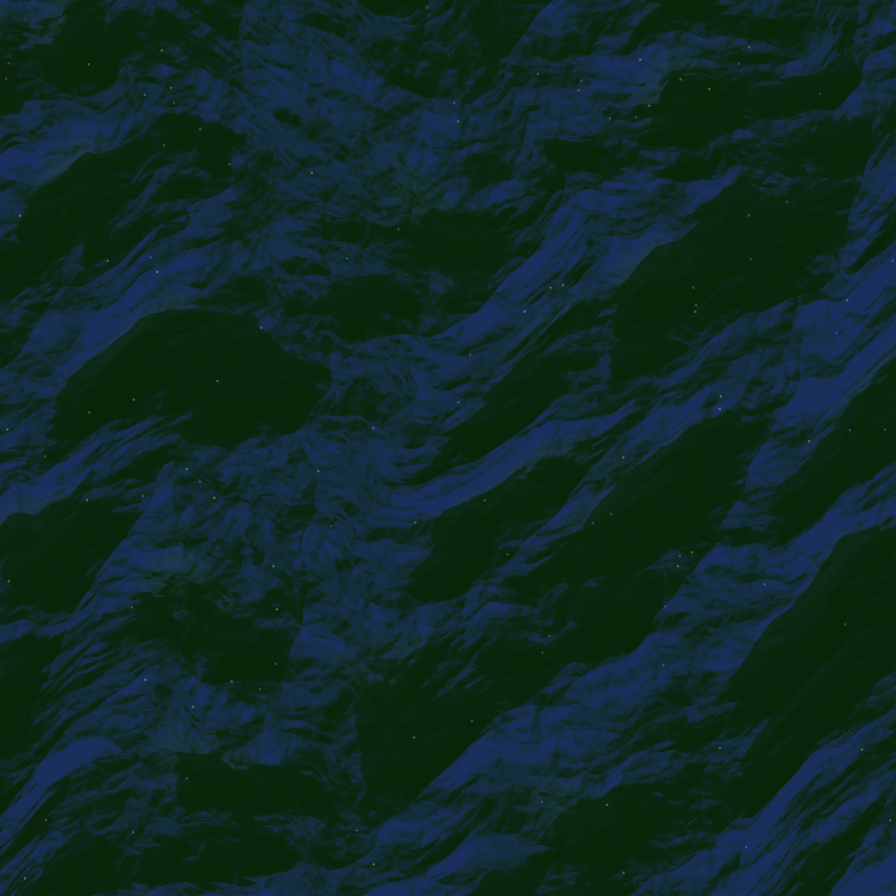
Write a WebGL 2 fragment shader that draws this texture.

```glsl
#version 300 es
precision highp float;
// Steep mountain country seen from above under a low sun at the lower right.
// Warped cellular distance gives crests, slope-aligned waves carve gullies,
// and a short march toward the sun adds cast shadows to the slope shading.

uniform vec2 u_resolution;
out vec4 fragColor;

const float TAU = 6.2831853;
const vec2 SUN_DIR = vec2(0.5, -0.866);
const float SUN_SLOPE = 0.74;

vec2 hash2(vec2 p) {
  vec3 q = fract(p.xyx * vec3(0.1031, 0.1030, 0.0973));
  q += dot(q, q.yzx + 33.33);
  return fract((q.xx + q.yz) * q.zy);
}

// Rounded distance to the nearest scattered point
float cellular(vec2 p) {
  vec2 cell = floor(p), f = p - cell;
  float nearest = 4.0;
  for (int y = -1; y <= 1; y++) {
    for (int x = -1; x <= 1; x++) {
      vec2 o = vec2(x, y);
      vec2 d = o + hash2(cell + o) - f;
      nearest = min(nearest, dot(d, d));
    }
  }
  return sqrt(nearest + 0.008);
}

// Layered sines that bend straight crests
vec2 warp(vec2 p) {
  float freq = 5.0, amp = 0.058;
  for (int i = 0; i < 5; i++) {
    p += amp * sin(p.yx * vec2(1.0, 1.27) * freq + vec2(1.3, 4.1) * float(i + 1));
    freq *= 2.2;
    amp *= 0.43;
  }
  return p;
}

// Relief from broad ridges to small spurs, stretched along the rising diagonal
float relief(vec2 p) {
  vec2 w = warp(p);
  vec2 q = vec2(dot(w, vec2(0.8, 0.6)), dot(w, vec2(-0.6, 0.8))) * vec2(3.4, 4.9);
  float h = 0.0, amp = 1.0;
  for (int i = 0; i < 4; i++) {
    h += amp * cellular(q + 11.0 + 26.0 * float(i));
    q = q * 2.2 + 0.3 * q.yx;
    amp *= i == 0 ? 0.27 : 0.36;
  }
  return h / 5.0;
}

vec2 reliefSlope(vec2 p, float e) {
  vec2 s = vec2(e, 0.0);
  return vec2(relief(p + s) - relief(p - s),
              relief(p + s.yx) - relief(p - s.yx)) / (2.0 * e);
}

// Slope of blended cellular waves running across direction dir
vec2 gullySlope(vec2 p, vec2 dir) {
  vec2 cell = floor(p), f = p - cell;
  float sum = 0.0, total = 0.0;
  for (int y = -1; y <= 1; y++) {
    for (int x = -1; x <= 1; x++) {
      vec2 o = vec2(x, y);
      vec2 d = f - o - hash2(cell + o);
      float weight = exp(-3.5 * dot(d, d));
      sum += weight * sin(dot(d, dir) * TAU);
      total += weight;
    }
  }
  return -dir * sum / total;
}

// Adds ever finer gullies, each following the slope so far
vec2 erode(vec2 p, vec2 slope) {
  float freq = 13.0, amp = 0.85;
  for (int i = 0; i < 4; i++) {
    vec2 across = vec2(-slope.y, slope.x) / (length(slope) + 0.05);
    slope += amp * gullySlope(p * freq + 5.0 * float(i), across);
    freq *= 1.9;
    amp *= 0.88;
  }
  return slope;
}

// Steps widen with distance so that small spurs also cast shadows
float castShadow(vec2 p, float height) {
  float cover = 0.0;
  for (int i = 1; i <= 9; i++) {
    float d = 0.0015 * float(i * i);
    cover = max(cover, relief(p + SUN_DIR * d) - height - d * SUN_SLOPE);
  }
  return smoothstep(0.0, 0.005, cover);
}

// Shadow green through teal to sunlit blue
vec3 groundColor(float light) {
  vec3 c = mix(vec3(0.036, 0.145, 0.035), vec3(0.075, 0.178, 0.225), min(light / 0.58, 1.0));
  return mix(c, vec3(0.10, 0.185, 0.36), clamp((light - 0.58) / 0.42, 0.0, 1.1));
}

// Rare tiny coloured glints
vec3 glints(vec2 p, float pixel) {
  vec2 cell = floor(p * 64.0);
  vec2 r = hash2(cell + 211.0);
  vec2 center = (cell + 0.2 + 0.6 * hash2(cell + 97.0)) / 64.0;
  float dotMask = 1.0 - smoothstep(0.0005, 0.001 + pixel, length(p - center));
  vec3 tint = 0.5 + 0.5 * cos(TAU * (r.y + vec3(0.0, 0.33, 0.67)));
  return step(0.97, r.x) * dotMask * (0.08 + 0.25 * tint);
}

void main() {
  vec2 p = gl_FragCoord.xy / u_resolution.y;
  float height = relief(p);
  vec2 slope = erode(p, reliefSlope(p, 0.0012));

  // Slope shading with a soft floor, then cast shadow
  float facing = 0.37 - 0.36 * dot(slope, SUN_DIR);
  float light = min(0.5 * (facing + sqrt(facing * facing + 0.012)), 1.05);
  light *= 1.0 - 0.78 * castShadow(p, height);

  // Mottled ground, strongest in sunlight
  float mottle = cellular(p * 190.0) + cellular(p * 75.0) - 0.95;
  light += mottle * (0.02 + 0.18 * light);

  // Greener valley floors
  float valley = 1.0 - smoothstep(0.05, 0.1, height);
  vec3 color = groundColor(max(light, 0.0));
  color += valley * light * vec3(0.015, 0.03, -0.05);
  color += glints(p, 1.0 / u_resolution.y);
  fragColor = vec4(color, 1.0);
}
```
